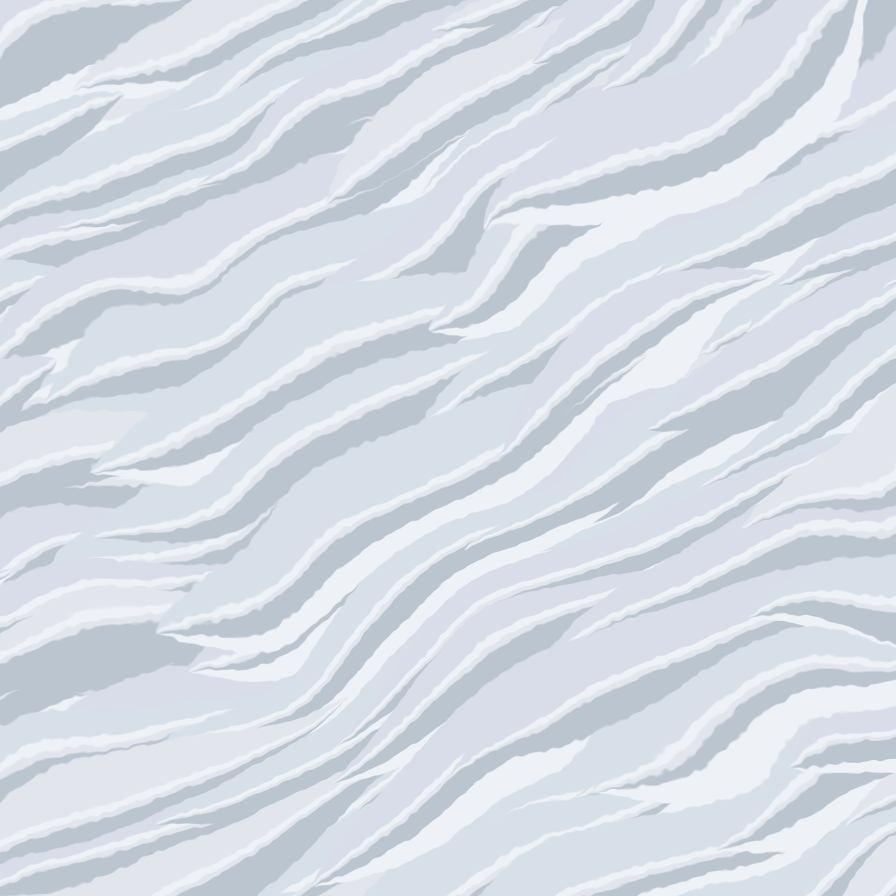
Reproduce this texture procedurally as a Shadertoy shader.

```glsl
const vec3 SHADE = vec3(0.735, 0.772, 0.812);
const vec3 ICE = vec3(0.845, 0.878, 0.912);
const vec3 LAVENDER = vec3(0.850, 0.866, 0.915);
const vec3 MIST = vec3(0.885, 0.900, 0.927);
const vec3 SNOW = vec3(0.932, 0.948, 0.968);
const float EDGE = 0.0013;

float hash(vec2 p) {
    return fract(sin(dot(p, vec2(127.1, 311.7))) * 43758.5453);
}

float noise(vec2 p) {
    vec2 i = floor(p), f = fract(p);
    f = f * f * (3.0 - 2.0 * f);
    float low = mix(hash(i), hash(i + vec2(1, 0)), f.x);
    float high = mix(hash(i + vec2(0, 1)), hash(i + vec2(1, 1)), f.x);
    return mix(low, high, f.y);
}

// Coordinates along and across the slanted, wavering grain
vec2 grainSpace(vec2 p, vec2 along) {
    vec2 q = vec2(dot(p, along), dot(p, vec2(-along.y, along.x)));
    q.y += 0.13 * (noise(p * 3.6 + 4.0) - 0.5);
    q.y += 0.035 * (noise(p * 9.0 + 17.0) - 0.5);
    q.y += 0.004 * (noise(p * 120.0) - 0.5);
    return q;
}

// Coverage of the strip between two heights
float strip(float y, float low, float high) {
    return smoothstep(-EDGE, EDGE, y - low) * smoothstep(-EDGE, EDGE, high - y);
}

// One drift: pale slope, bright crest, shaded hollow, sometimes a snow wedge
vec3 drift(vec3 color, vec2 q, vec2 id, vec2 cell, float seed) {
    vec2 key = id + seed;
    vec2 jitter = vec2(hash(key), hash(key + 31.7)) - 0.5;
    vec2 d = q - (id + 0.5 + 0.7 * jitter) * cell;
    float t = d.x / (cell.x * mix(0.5, 1.05, hash(key + 5.3)));
    float taper = max(1.0 - t * t, 0.0);
    float present = smoothstep(0.0, 0.03, taper) * step(0.12, hash(key + 71.1));

    float skew = 1.0 + t * (hash(key + 12.9) - 0.5);
    float y = d.y - 0.12 * cell.y * sin(2.5 * t + 6.3 * jitter.x);
    float hollow = cell.y * mix(0.22, 0.62, hash(key + 8.2)) * taper * skew;
    float slope = cell.y * mix(0.25, 0.75, hash(key + 45.6)) * taper;
    float wedge = cell.y * 0.42 * taper * step(0.6, hash(key + 23.4));
    float crest = 0.0105 * sqrt(taper);
    vec3 slopeColor = mix(ICE, LAVENDER, step(0.55, hash(key + 62.8)));
    slopeColor = mix(slopeColor, MIST, step(0.82, hash(key + 93.5)));

    color = mix(color, SNOW, present * step(0.001, wedge) * strip(y, -hollow - wedge, -hollow));
    color = mix(color, slopeColor, present * strip(y, 0.0, crest + slope));
    color = mix(color, SHADE, present * strip(y, -hollow, 0.0));
    color = mix(color, MIST, present * strip(y, -0.4 * crest, 0.4 * crest));
    color = mix(color, SNOW, present * strip(y, 0.2 * crest, crest));
    return color;
}

// Paint neighbouring drifts from the top down so lower ones overlap
vec3 driftLayer(vec3 color, vec2 q, vec2 cell, float seed) {
    vec2 home = floor(q / cell);
    for (int j = 1; j >= -1; j--) {
        for (int i = -1; i <= 1; i++) {
            color = drift(color, q, home + vec2(i, j), cell, seed);
        }
    }
    return color;
}

// Broad flat patches beneath the drifts
vec3 ground(vec2 q) {
    float n = noise(q * vec2(3.0, 11.0) + 40.0);
    vec3 color = mix(SHADE, LAVENDER, smoothstep(0.37, 0.39, n));
    return mix(color, SNOW, smoothstep(0.66, 0.68, n));
}

void mainImage(out vec4 fragColor, in vec2 fragCoord) {
    vec2 p = fragCoord / iResolution.y;
    vec2 q = grainSpace(p, normalize(vec2(0.84, 0.52)));

    vec3 color = ground(q);
    color = driftLayer(color, q, vec2(0.46, 0.125), 3.0);
    color = driftLayer(color, q + vec2(0.13, 0.04), vec2(0.40, 0.105), 57.0);
    color = driftLayer(color, q + vec2(0.29, 0.07), vec2(0.33, 0.088), 111.0);
    fragColor = vec4(color, 1.0);
}
```
